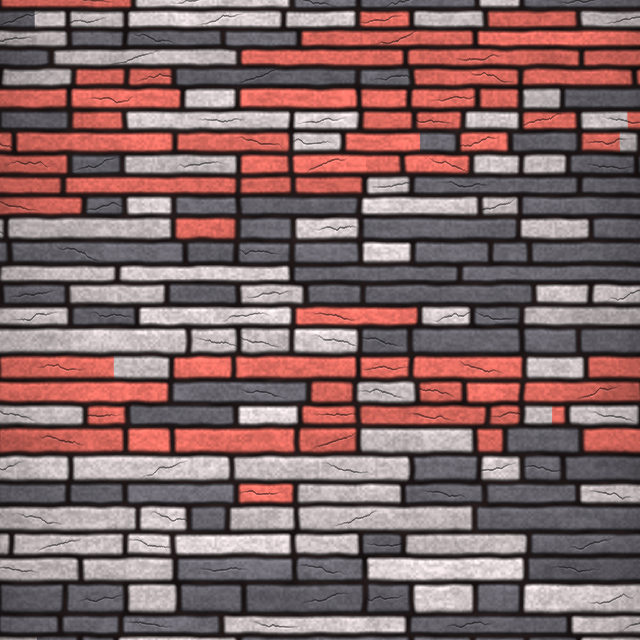
This texture is drawn by a Shadertoy shader. Its source:

```glsl
const vec3 MORTAR = vec3(0.10, 0.07, 0.07);
const vec3 PALE   = vec3(0.80, 0.76, 0.765);
const vec3 SLATE  = vec3(0.40, 0.39, 0.42);
const vec3 RED    = vec3(0.89, 0.43, 0.385);
const float SLOTS = 11.0;
const float FIRST_EDGE = 0.017, COURSE_STEP = 0.0296, COURSE_GROWTH = 0.000247;

float hash(vec2 p) {
    return fract(sin(dot(p, vec2(127.1, 311.7))) * 43758.5453);
}

float noise(vec2 p) {
    vec2 i = floor(p), f = fract(p);
    f = f * f * (3.0 - 2.0 * f);
    return mix(mix(hash(i), hash(i + vec2(1, 0)), f.x),
               mix(hash(i + vec2(0, 1)), hash(i + vec2(1, 1)), f.x), f.y);
}

float fbm(vec2 p) {
    float sum = 0.0, gain = 0.5;
    for (int i = 0; i < 4; i++) {
        sum += gain * noise(p);
        p = p * 2.03 + 17.0;
        gain *= 0.5;
    }
    return sum;
}

// Courses grow thicker with depth below the top
float courseToDepth(float n) {
    return FIRST_EDGE + n * (COURSE_STEP + COURSE_GROWTH * n);
}

float depthToCourse(float depth) {
    float root = sqrt(COURSE_STEP * COURSE_STEP + 4.0 * COURSE_GROWTH * (depth - FIRST_EDGE));
    return (root - COURSE_STEP) / (2.0 * COURSE_GROWTH);
}

float courseEdge(float k) {
    return k + 0.32 * (hash(vec2(k, 7.0)) - 0.5);
}

// Joints share loose columns, with a small shift per course
float jointX(float k, float row) {
    float shift = hash(vec2(k, row + 40.0)) - 0.5;
    return (k + 0.1 + 0.3 * (hash(vec2(k, 3.0)) - 0.5) + 2.4 * shift * shift * shift) / SLOTS;
}

bool hasJoint(float k, float row) {
    float forced = floor(3.0 * hash(vec2(row, 19.0)));
    return mod(k + forced, 3.0) < 0.5 || hash(vec2(k + 5.0, row + 90.0)) < 0.46;
}

float roundedBox(vec2 p, vec2 halfSize, float radius) {
    vec2 q = abs(p) - halfSize + radius;
    return length(max(q, 0.0)) + min(max(q.x, q.y), 0.0) - radius;
}

float band(float x, float width) {
    return exp(-x * x / (width * width));
}

// Red gathers in two bands; pale and slate share the rest
vec3 brickColour(vec2 id, vec2 centre) {
    float redChance = 0.72 * band(centre.y - 0.77 - 0.12 * centre.x, 0.115)
                    + 0.70 * band(centre.y - 0.37, 0.09);
    vec3 neutral = hash(id + 61.0) < 0.5 ? PALE : SLATE;
    vec3 colour = hash(id + 23.0) < redChance ? RED : neutral;
    return colour * (0.92 + 0.16 * hash(id + 11.0));
}

// Thin ragged crack, fading at both ends
float crack(vec2 p, vec2 id, float reach) {
    float slope = 0.7 * (hash(id + 31.0) - 0.5);
    float x = p.x - reach * (hash(id + 37.0) - 0.5);
    float y = p.y - slope * x - 0.014 * (fbm(vec2(p.x * 70.0, id.y * 9.0 + id.x)) - 0.47);
    float fade = smoothstep(0.045, 0.01, abs(x));
    return step(hash(id + 43.0), 0.5) * fade * smoothstep(0.0022, 0.0005, abs(y));
}

vec3 brickSurface(vec2 p, vec2 halfSize, vec2 id, vec2 centre, float dist) {
    // A few bricks change colour part way along
    float split = step(hash(id + 71.0), 0.08) * smoothstep(-0.001, 0.001, p.x - 0.35 * halfSize.x);
    vec3 colour = mix(brickColour(id, centre), brickColour(id + 7.0, centre), split);

    // Grain, stains and cracks
    vec2 g = p + centre;
    float grain = noise(g * 250.0) - 0.5 + 0.5 * (noise(g * vec2(90.0, 190.0)) - 0.5);
    colour *= 1.0 + 0.20 * grain + 0.24 * (fbm(g * vec2(22.0, 45.0)) - 0.47);
    colour *= 1.0 - 0.5 * crack(p, id, halfSize.x);
    colour += 0.07 * crack(p + vec2(0.0, 0.002), id, halfSize.x);

    // Bevel lit from above
    float lift = p.y / halfSize.y;
    colour *= mix(0.42, 1.0, smoothstep(0.0, 0.0055, -dist));
    colour *= mix(0.65, 1.0, smoothstep(-1.0, -0.55, lift));
    return colour * (1.0 + 0.13 * smoothstep(0.35, 0.85, lift));
}

void mainImage(out vec4 fragColor, in vec2 fragCoord) {
    vec2 uv = fragCoord / iResolution.xy;
    float pixel = 1.0 / iResolution.y;
    vec2 p = uv + 0.0026 * (vec2(noise(uv * 45.0), noise(uv * 38.0 + 50.0)) - 0.5);

    // Course containing the point
    float course = depthToCourse(1.0 - p.y);
    float row = floor(course);
    if (course < courseEdge(row)) row -= 1.0;
    else if (course >= courseEdge(row + 1.0)) row += 1.0;
    float top = 1.0 - courseToDepth(courseEdge(row));
    float bottom = 1.0 - courseToDepth(courseEdge(row + 1.0));

    // Nearest joints on either side
    float left = floor(p.x * SLOTS);
    if (p.x < jointX(left, row)) left -= 1.0;
    else if (p.x >= jointX(left + 1.0, row)) left += 1.0;
    float right = left + 1.0;
    for (int i = 0; i < 2; i++) {
        if (!hasJoint(left, row)) left -= 1.0;
        if (!hasJoint(right, row)) right += 1.0;
    }

    vec2 low = vec2(jointX(left, row), bottom), high = vec2(jointX(right, row), top);
    vec2 centre = 0.5 * (low + high);
    vec2 halfSize = 0.5 * (high - low) - vec2(0.0026, 0.0021);
    vec2 id = vec2(left, row);
    float dist = roundedBox(p - centre, halfSize, 0.006);

    vec3 mortar = MORTAR * (0.6 + 1.3 * fbm(uv * 35.0));
    vec3 brick = brickSurface(p - centre, halfSize, id, centre, dist);
    vec3 colour = mix(mortar, brick, smoothstep(pixel, -pixel, dist));
    colour *= 1.0 - 0.18 * pow(abs(2.0 * uv.x - 1.0), 5.0);
    fragColor = vec4(clamp(colour, 0.0, 1.0), 1.0);
}
```
